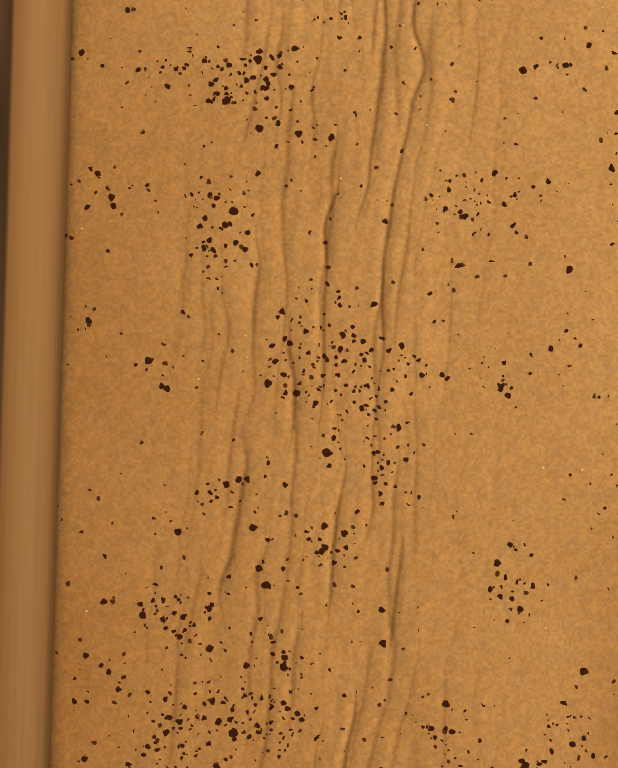
Give the GLSL for this texture, as a Shadertoy shader.

```glsl
// Warm sand sheet with slanting vertical furrows and clustered dark specks,
// bordered on the left by a blurred wooden rail. Furrows are warped repeated
// columns, specks are jittered grid dots, and the grain is layered value noise.

float hash(vec2 p) {
    vec3 q = fract(vec3(p.xyx) * 0.1031);
    q += dot(q, q.yzx + 33.33);
    return fract((q.x + q.y) * q.z);
}

float noise(vec2 p) {
    vec2 i = floor(p), f = fract(p);
    f = f * f * (3.0 - 2.0 * f);
    return mix(mix(hash(i), hash(i + vec2(1, 0)), f.x),
               mix(hash(i + vec2(0, 1)), hash(i + vec2(1, 1)), f.x), f.y);
}

float fbm(vec2 p) {
    float sum = 0.0, amp = 0.5;
    for (int i = 0; i < 4; i++) {
        sum += amp * noise(p);
        p = p * 2.03 + 17.1;
        amp *= 0.5;
    }
    return sum / 0.9375;
}

// Broken furrows: x is the dark crack, y the signed slope light.
vec2 furrows(vec2 p, float columns, float seed) {
    float bend = 0.045 * (noise(vec2(p.x * 7.0, p.y * 5.0) + seed) - 0.5)
               + 0.014 * (noise(vec2(p.x * 16.0, p.y * 19.0) + seed) - 0.5);
    float x = (p.x + bend) * columns + seed;
    float id = floor(x + 0.5);
    float d = (x - id) / columns;
    float broken = noise(vec2(id * 7.31 + seed, p.y * 6.5 + id * 3.7));
    float strength = smoothstep(0.38, 0.85, broken);
    float width = mix(0.0012, 0.0032, strength);
    float crack = exp(-d * d / (width * width)) * strength;
    float lit = exp(-pow((d + 0.007) / 0.006, 2.0));
    float shade = exp(-pow((d - 0.006) / 0.007, 2.0));
    return vec2(crack, (lit - shade) * strength);
}

// Coverage of irregular dots scattered on one jittered grid.
float specks(vec2 p, float cells, float density, vec2 radii, float soft) {
    vec2 home = floor(p * cells);
    float cover = 0.0;
    for (int j = -1; j <= 1; j++) {
        for (int i = -1; i <= 1; i++) {
            vec2 cell = home + vec2(i, j);
            vec2 jitter = vec2(hash(cell + 11.7), hash(cell + 53.2));
            float size = hash(cell + 91.4);
            float present = step(hash(cell + cells), density);
            float radius = mix(radii.x, radii.y, size * size);
            float d = length(p - (cell + jitter) / cells) - radius;
            cover = max(cover, present * (1.0 - smoothstep(-soft, soft, d)));
        }
    }
    return cover;
}

vec3 sandColor(vec2 p, float soft) {
    // Broad lamp light, strongest to the upper right.
    float light = 0.52 + 0.30 * (p.x - 0.40) + 0.16 * (p.y - 0.5);
    light -= 0.24 * exp(-max(p.x - 0.07, 0.0) * 9.0);
    light -= 0.30 * smoothstep(0.72, 0.85, p.x) * smoothstep(0.5, 0.0, p.y);
    light += 0.20 * (fbm(p * vec2(9.0, 6.0)) - 0.5);
    vec3 color = mix(vec3(0.60, 0.385, 0.18), vec3(0.84, 0.62, 0.355), light);

    // Furrowed band leans to the right as it rises.
    float across = p.x - mix(0.39, 0.455, p.y);
    float band = exp(-pow(abs(across) / 0.185, 4.0));
    vec2 slanted = vec2(p.x - 0.085 * p.y, p.y);
    vec2 coarse = furrows(slanted, 23.0, 3.6);
    vec2 fine = furrows(slanted, 37.0, 19.2);
    float relief = fbm(slanted * vec2(34.0, 7.0))
                 - fbm((slanted + vec2(0.008, -0.002)) * vec2(34.0, 7.0));
    float slope = coarse.y * 0.07 + fine.y * 0.035 + relief * 0.20;
    color *= 1.0 + slope * band;
    float crack = clamp(coarse.x * 0.52 + fine.x * 0.32, 0.0, 0.65) * band;
    color = mix(color, vec3(0.36, 0.215, 0.095), crack);

    // Mineral grain in two sizes, with rare pale glints.
    float grain = 0.6 * noise(p * 330.0) + 0.4 * noise(p * 160.0 + 8.0) - 0.5;
    color *= 1.0 + 0.20 * grain;
    color += vec3(-0.02, 0.0, 0.025) * (noise(p * 120.0 + 40.0) - 0.5);
    float glint = specks(p + 4.0, 26.0, 0.025, vec2(0.0009, 0.0016), soft);
    color = mix(color, vec3(0.94, 0.84, 0.65), glint * 0.7);

    // Dark specks grow denser inside noise-shaped clumps.
    float clump = smoothstep(0.35, 0.85, noise(p * 13.0 + 5.3));
    float zone = 0.65 + 0.5 * band + 0.3 * exp(-pow((p.x - 0.18) / 0.08, 2.0));
    vec2 ragged = p + 0.0035 * (vec2(noise(p * 210.0), noise(p * 210.0 + 70.0)) - 0.5);
    float big = specks(ragged, 35.0, (0.08 + 0.28 * clump) * zone, vec2(0.0018, 0.0056), soft);
    float small = specks(ragged, 64.0, (0.08 + 0.16 * clump) * zone, vec2(0.0010, 0.0030), soft);
    float dense = specks(ragged, 105.0, 0.42 * clump * clump * clump * zone,
                         vec2(0.0012, 0.0042), soft);
    float dark = max(max(big, dense) * 0.93, small * 0.78);
    return mix(color, vec3(0.20, 0.085, 0.035), dark);
}

vec3 railColor(vec2 p, float left, float right) {
    float t = clamp((p.x - left) / (right - left), 0.0, 1.0);
    vec3 wood = mix(vec3(0.54, 0.355, 0.185), vec3(0.64, 0.45, 0.255), sin(t * 3.14));
    wood *= 0.95 + 0.08 * p.y;
    wood *= 1.0 + 0.10 * (fbm(vec2(t * 14.0, p.y * 3.0)) - 0.5);
    wood *= 1.0 - 0.20 * smoothstep(0.82, 1.0, t);
    vec3 gap = mix(vec3(0.23, 0.15, 0.09), vec3(0.36, 0.25, 0.16), noise(p * vec2(60, 6)));
    return mix(gap, wood, smoothstep(left - 0.004, left + 0.003, p.x));
}

void mainImage(out vec4 fragColor, in vec2 fragCoord) {
    vec2 p = fragCoord / iResolution.y;
    float soft = max(0.0008, 0.7 / iResolution.y);
    float left = mix(-0.010, 0.018, p.y);
    float right = mix(0.064, 0.094, p.y);
    vec3 color = sandColor(p, soft);
    color *= 1.0 - 0.42 * exp(-max(p.x - right, 0.0) / 0.006);
    float sand = smoothstep(right - 0.002, right + 0.002, p.x);
    color = mix(railColor(p, left, right), color, sand);
    fragColor = vec4(color, 1.0);
}
```
